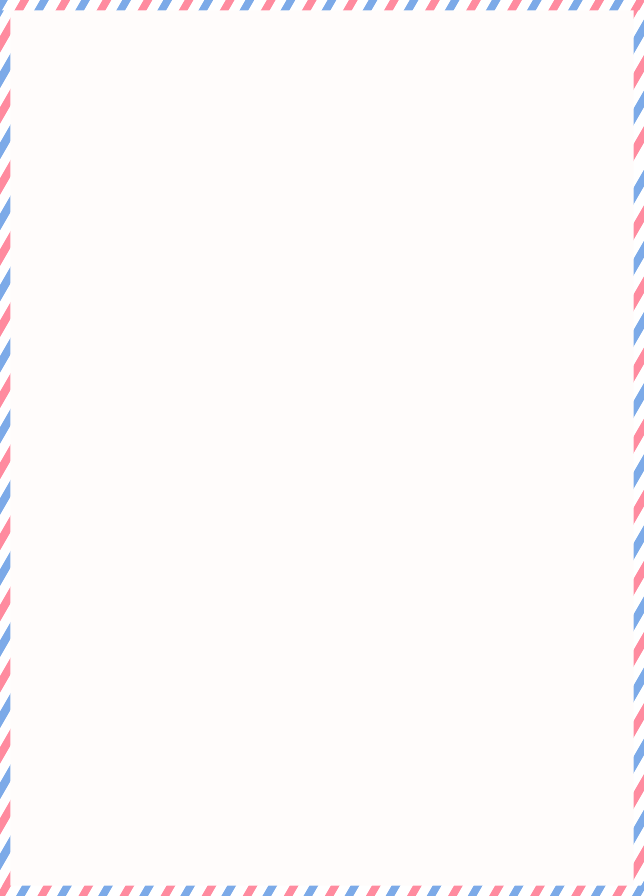
This background is drawn by a WebGL 2 fragment shader. Its source:

```glsl
#version 300 es
precision highp float;
// Airmail stationery: pale blank paper framed by slanted pink and blue stripes.

uniform vec2 u_resolution;
out vec4 fragColor;

const vec3 PAPER = vec3(1.0, 0.987, 0.984);
const vec3 WHITE = vec3(1.0);
const vec3 PINK = vec3(1.0, 0.545, 0.625);
const vec3 BLUE = vec3(0.485, 0.665, 0.91);

// All lengths are fractions of the canvas height.
const float BORDER = 0.0116;
const float LEAN = 1.732;          // rise over run of every stripe
const float ROW_PITCH = 0.04583;   // one pink and one blue stripe
const float ROW_WIDTH = 0.0099;
const float SIDE_PITCH = 0.07936;
const float SIDE_WIDTH = 0.01875;

// Coverage of an edge, positive distances lying outside.
float cover(float dist, float pixel) {
  return 1.0 - smoothstep(-0.5 * pixel, 0.5 * pixel, dist);
}

// Signed distance along an axis to the nearest repeated band.
float bandDistance(float along, float pitch, float width) {
  return abs(fract(along / pitch + 0.5) - 0.5) * pitch - 0.5 * width;
}

// Alternating stripes; along is zero in the middle of a pink one.
// The squeeze turns distance along the border into true distance.
vec3 stripes(float along, float pitch, float width, float gap, float squeeze, float pixel) {
  float pink = bandDistance(along, pitch, width) * squeeze;
  float blue = bandDistance(along - gap * pitch, pitch, width) * squeeze;
  vec3 color = mix(WHITE, PINK, cover(pink, pixel));
  return mix(color, BLUE, cover(blue, pixel));
}

vec3 rowStripes(float along, float pixel) {
  return stripes(along, ROW_PITCH, ROW_WIDTH, 0.48, 0.866, pixel);
}

vec3 sideStripes(float along, float pixel) {
  return stripes(along, SIDE_PITCH, SIDE_WIDTH, 0.5, 0.5, pixel);
}

void main() {
  float pixel = 1.0 / u_resolution.y;
  vec2 p = gl_FragCoord.xy * pixel;
  float fromRight = u_resolution.x * pixel - p.x;
  float fromTop = 1.0 - p.y;
  vec3 color = PAPER;

  // Left and right edges; the right run has a small joint near its top.
  float leftAlong = fromTop + LEAN * p.x - 0.0495;
  float rightAlong = fromTop - LEAN * fromRight - 0.2383;
  rightAlong += 0.009 * step(rightAlong, -0.0638);
  color = mix(color, sideStripes(leftAlong, pixel), cover(p.x - BORDER, pixel));
  color = mix(color, sideStripes(rightAlong, pixel), cover(fromRight - BORDER, pixel));

  // Top and bottom edges lie over the corners.
  float topAlong = p.x + fromTop / LEAN - 0.0277;
  float bottomAlong = p.x - p.y / LEAN - 0.0466;
  color = mix(color, rowStripes(topAlong, pixel), cover(fromTop - BORDER, pixel));
  color = mix(color, rowStripes(bottomAlong, pixel), cover(p.y - BORDER, pixel));

  fragColor = vec4(color, 1.0);
}
```
